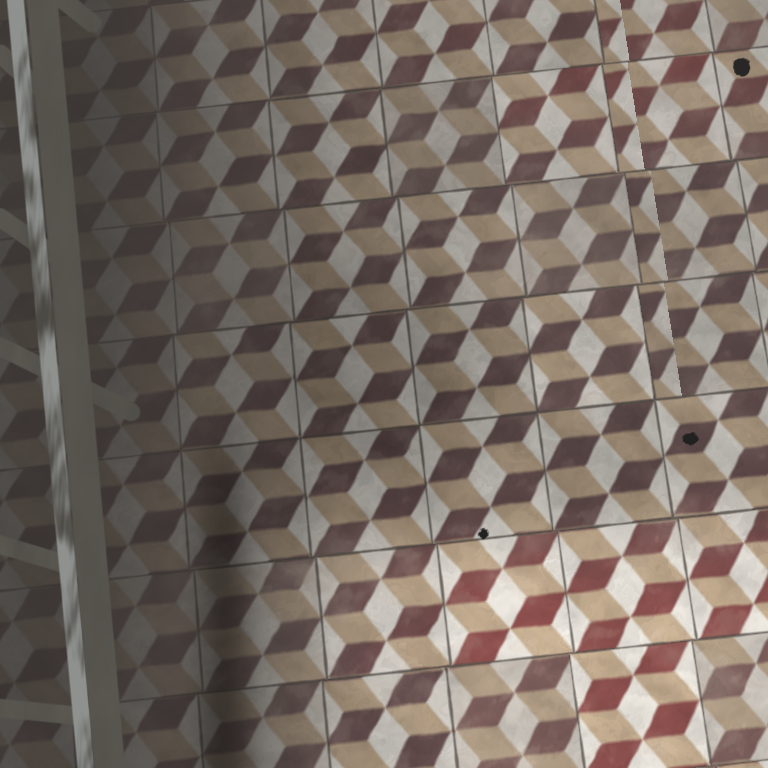
Reproduce this pattern procedurally as a three.js fragment shader.

```glsl
#define SOFT 0.0016
#define GROUT_HALF 0.010
#define RHOMBUS_HALF 0.333
#define WHITE vec3(0.79, 0.78, 0.755)
#define TAN vec3(0.655, 0.575, 0.475)
#define PLUM vec3(0.335, 0.27, 0.275)
#define RED vec3(0.48, 0.22, 0.215)
#define GROUT vec3(0.27, 0.25, 0.235)
#define STAIN vec3(0.53, 0.485, 0.445)
#define HAZE vec3(0.47, 0.44, 0.42)
#define METAL vec3(0.35, 0.34, 0.315)
#define PALE_METAL vec3(0.56, 0.57, 0.56)

varying vec2 vUv;

float hash(vec2 p) {
  return fract(sin(dot(p, vec2(127.1, 311.7))) * 4375.85);
}

// Nearest feature distance and its cell's random value
vec2 cellular(vec2 p) {
  vec2 cell = floor(p);
  vec2 nearest = vec2(9.0, 0.0);
  for (int j = -1; j <= 1; j++) {
    for (int i = -1; i <= 1; i++) {
      vec2 c = cell + vec2(float(i), float(j));
      float d = length(c + vec2(hash(c), hash(c + 37.0)) - p);
      if (d < nearest.x) nearest = vec2(d, hash(c + 71.0));
    }
  }
  return nearest;
}

float layeredSines(vec2 p) {
  float sum = 0.0;
  float amp = 0.5;
  for (int i = 0; i < 4; i++) {
    sum += amp * sin(p.x + 1.7 * sin(p.y)) * cos(p.y - 0.8 * p.x);
    p = mat2(1.5, 1.2, -1.2, 1.5) * p + 2.3;
    amp *= 0.55;
  }
  return sum;
}

float cover(float d) {
  return 1.0 - smoothstep(-SOFT, SOFT, d);
}

float segment(vec2 p, vec2 a, vec2 b) {
  vec2 ab = b - a;
  return length(p - a - ab * clamp(dot(p - a, ab) / dot(ab, ab), 0.0, 1.0));
}

// Turned tile grid that widens toward the viewer; y runs down
vec2 tileSpace(vec2 p) {
  float down = p.y + 0.108 * (p.x - 0.341) - 0.1315;
  float v = down / (0.142 + 0.0138 * down);
  float u = (p.x - 0.341 - 0.0925 * p.y) / (0.1445 + 0.021 * p.y);
  return vec2(u + 0.05 * (hash(vec2(floor(v), 5.0)) - 0.5), v);
}

// Tumbling blocks: two staggered columns of two blocks per tile
vec3 blocks(vec2 t, vec3 dark) {
  float e = 0.04;
  float column = floor(2.0 * t.x);
  float y = fract(2.0 * t.y + 0.5 * mod(column, 2.0));
  float x = fract(2.0 * t.x);
  float bulge = RHOMBUS_HALF * (1.0 - abs(2.0 * y - 1.0));
  float body = min(x - bulge, 1.0 - RHOMBUS_HALF + bulge - x);
  float lower = 0.25 - abs(fract(y - 0.25) - 0.5);
  vec3 sides = mix(TAN, dark, smoothstep(-e, e, lower));
  return mix(WHITE, sides, smoothstep(-e, e, body));
}

vec3 tiledFloor(vec2 p) {
  vec2 t = tileSpace(p);
  vec2 id = floor(t);
  vec2 f = fract(t);
  float tone = hash(id + 3.0);

  // Misfit strip in one column, small laying errors, worn outlines
  vec2 laid = t + 0.04 * (vec2(hash(id), hash(id + 19.0)) - 0.5);
  laid += 0.012 * vec2(layeredSines(p * 50.0), layeredSines(p * 50.0 + 9.0));
  float strip = step(2.5, id.x) * step(id.x, 3.5) * step(f.x, 0.23) * step(id.y, 2.5);
  laid += strip * vec2(0.27, 0.17);
  float redness = smoothstep(0.15, 0.4, abs(p.y - 0.42)) * smoothstep(0.35, 0.65, p.x);
  vec3 color = blocks(laid, mix(PLUM, RED, 0.08 + redness * tone * 0.8));

  // Broad stains, patchy wear and faint flecks
  float grime = layeredSines(p * 17.0);
  float patches = layeredSines(p * 41.0 + 4.0);
  vec2 fleck = cellular(p * 60.0 + 3.0 * patches);
  float worn = 0.12 + 0.22 * smoothstep(0.0, 0.6, grime) + 0.16 * smoothstep(0.1, 0.5, patches);
  color = mix(color, STAIN, worn + 0.2 * step(0.8, hash(id + 11.0)));
  color *= 0.93 + 0.12 * tone + 0.08 * grime + 0.1 * patches;
  color *= 0.98 + 0.05 * (fleck.y - 0.5);

  // Uneven joints
  vec2 edge = min(f, 1.0 - f);
  float joint = min(edge.x, edge.y) - GROUT_HALF * (0.8 + 0.7 * patches);
  color = mix(color, GROUT, 0.75 * (1.0 - smoothstep(-0.01, 0.012, joint)));

  // Pits along a curved path
  for (int i = 0; i < 3; i++) {
    float n = float(i);
    vec2 pit = vec2(0.966 + 0.032 * n - 0.1 * n * n, 0.087 + 0.6645 * n - 0.1805 * n * n);
    float hole = length(p - pit) - 0.011 + 0.002 * n - 0.004 * layeredSines(p * 120.0);
    color = mix(color, vec3(0.12), cover(hole));
  }
  return color;
}

void main() {
  vec2 p = vec2(vUv.x, 1.0 - vUv.y);
  vec3 color = tiledFloor(p);

  // Hazy, dim left side and brighter lower right
  float haze = 0.62 * (1.0 - smoothstep(0.08, 0.5, p.x)) + 0.1 * (1.0 - smoothstep(0.3, 0.7, p.y));
  color = mix(color, HAZE, haze);
  float light = mix(0.55, 1.0, smoothstep(0.05, 0.7, p.x));
  light += 0.2 * smoothstep(0.6, 0.8, p.y) * smoothstep(0.3, 0.5, p.x);
  float band = (p.x - 0.29) / 0.035;
  light *= 1.0 - 0.35 * exp(-band * band) * smoothstep(0.5, 0.7, p.y);
  light *= 1.0 - 0.2 * exp(-40.0 * dot(p - vec2(0.47, 0.48), p - vec2(0.47, 0.48)));
  color *= light;

  // Metal frame: rungs, flaking inner edge and main rail
  float rungs = segment(p, vec2(0.07, -0.01), vec2(0.12, 0.03));
  for (int i = 0; i < 5; i++) {
    float n = float(i);
    float y = 0.07 + 0.213 * n - (i == 2 ? 0.045 : 0.0);
    float reach = 0.04 + 0.09 * y + (i == 2 ? 0.09 : 0.0);
    rungs = min(rungs, segment(p, vec2(0.0, y), vec2(reach, y + reach * (0.9 - 0.2 * n))));
  }
  float wear = layeredSines(p * vec2(50.0, 14.0));
  color = mix(color, METAL * (0.95 + 0.08 * wear), cover(rungs - 0.012));
  float inner = abs(p.x - 0.02 - 0.092 * p.y) - 0.011;
  vec3 flaking = mix(METAL * 0.85, PALE_METAL, smoothstep(-0.6, 0.2, wear));
  color = mix(color, flaking, cover(inner));
  float rail = abs(p.x - 0.055 - 0.088 * p.y) - 0.02;
  color = mix(color, METAL * (0.97 + 0.04 * wear), cover(rail));

  gl_FragColor = vec4(color, 1.0);
}
```
